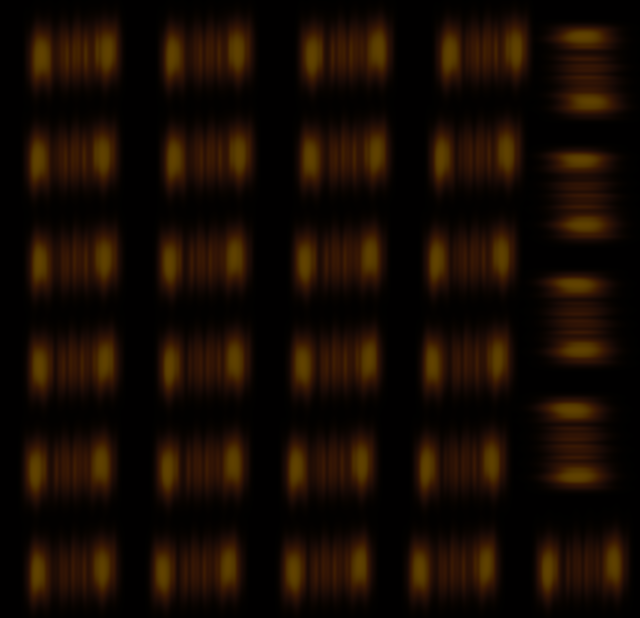
This pattern is drawn by a Shadertoy shader. Its source:

```glsl
// Rows of soft amber barred blocks on black, with a stack of turned blocks at the right.

float hash(vec2 cell) {
    return fract(sin(dot(cell, vec2(127.1, 311.7))) * 4375.85);
}

float bell(float x, float width) {
    return exp(-x * x / (width * width));
}

// Glow of one block; q.x runs across the bars and spans about -1 to 1.
float barredBlock(vec2 q, vec2 cell) {
    float seed = hash(cell);
    float phase = 6.283 * hash(cell + 17.0);

    // Soft ends, with the bars climbing slightly from left to right
    float sides = smoothstep(-1.05, -0.74, q.x) * (1.0 - smoothstep(0.74, 1.08, q.x));
    float rise = q.y - 0.08 * q.x - 0.025 * sin(q.x * 17.0 + phase);
    float halfHeight = 0.57 + 0.03 * sin(q.x * 23.0 + phase);
    float body = exp(-pow(abs(rise) / halfHeight, 2.5));

    // Fine streaks in the middle
    float middle = 0.19 + 0.007 * (cell.y - cell.x) + 0.03 * (seed - 0.5) + 0.03 * q.x;
    middle += 0.024 * sin(q.x * 31.0 + phase) + 0.016 * sin(q.x * 53.0 + 2.3 * phase);

    // Bright outer bars and the dark slits inside them
    float leftBar = bell(q.x + 0.67 - 0.05 * (seed - 0.5), 0.2);
    float rightBar = bell(q.x - 0.64 - 0.08 * (seed - 0.5), 0.18);
    float glow = mix(middle, 0.375, max(leftBar, 0.95 * rightBar));
    glow *= 1.0 - 0.45 * bell(q.x + 0.36, 0.07) - 0.2 * bell(q.x - 0.36, 0.06);
    return glow * sides * body;
}

// Brown in the dim parts, turning to olive gold in the bright ones
vec3 amber(float red) {
    float green = red * (0.4 + 0.28 * smoothstep(0.18, 0.36, red));
    float blue = 0.02 * smoothstep(0.02, 0.1, red) * (1.0 - smoothstep(0.18, 0.27, red));
    return vec3(red, green, blue);
}

void mainImage(out vec4 fragColor, in vec2 fragCoord) {
    vec2 p = fragCoord / iResolution.y;
    float glow = 0.004;

    for (int row = 0; row < 6; row++) {
        for (int col = 0; col < 5; col++) {
            vec2 cell = vec2(col, row);
            bool turned = col == 4 && row > 0;
            if (turned && row == 5) continue;

            // Columns fan out towards the top
            vec2 center = vec2(0.1135 + 0.001 * cell.y + cell.x * (0.207 + 0.0026 * cell.y),
                               0.077 + 0.167 * cell.y + 0.0014 * cell.x);
            center.x += 0.008 * (hash(cell + 5.0) - 0.5);
            if (turned) center = vec2(0.9236 + 0.0064 * cell.y, 0.083 + 0.2007 * cell.y);

            vec2 q = (p - center) * 12.33;
            if (turned) q = vec2(-q.y, q.x);
            glow += barredBlock(q, cell);
        }
    }

    fragColor = vec4(amber(glow), 1.0);
}
```
